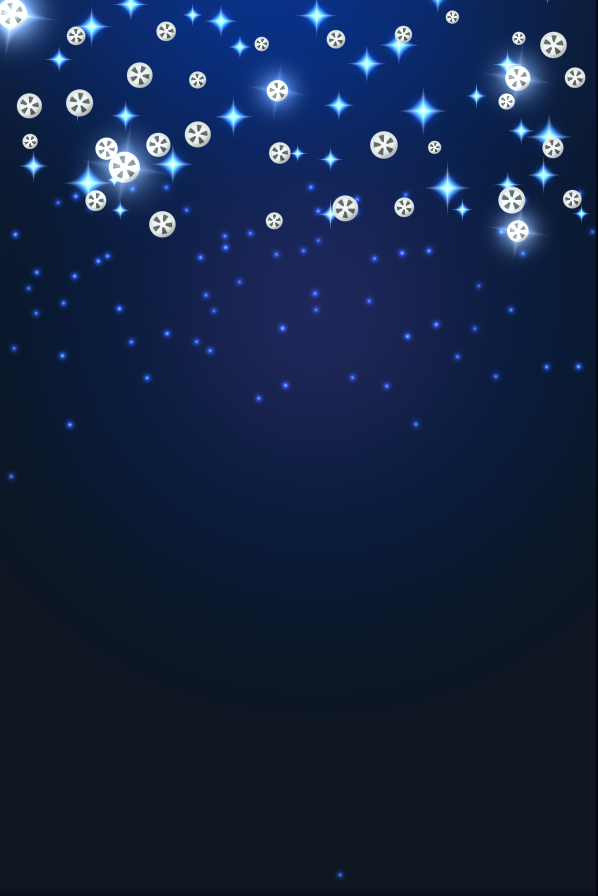
This background is drawn by a WebGL 1 fragment shader. Its source:

```glsl
precision highp float;
// Midnight-blue backdrop with a soft central glow, hung with round cut gems.
// Jittered grids scatter the gems, four-pointed sparkles and fine dust;
// a few large gems with halos are set on top. Canvas units: width 1, height 1.5.
uniform vec2 u_resolution;

float hash(vec2 p) {
  return fract(sin(dot(p, vec2(127.1, 311.7))) * 43758.545);
}

vec2 hash2(vec2 p) {
  return vec2(hash(p), hash(p + 37.3));
}

// Deep navy falling to slate, with violet and royal-blue glows
vec3 backdrop(vec2 p) {
  float d = length(p - vec2(0.53, 0.97));
  vec3 col = mix(vec3(0.05, 0.085, 0.13), vec3(0.025, 0.1, 0.215),
                 1.0 - smoothstep(0.28, 0.72, d));
  col = mix(col, vec3(0.12, 0.15, 0.345), exp(-d * d * 14.0));
  vec2 e = (p - vec2(0.43, 1.52)) * vec2(2.0, 3.8);
  return col + vec3(0.0, 0.1, 0.36) * exp(-dot(e, e));
}

// Concave four-pointed star with a blue halo
vec3 sparkle(vec2 q, float r) {
  vec2 a = sqrt(abs(q) / r);
  float rays = max(0.0, 1.0 - a.x - a.y);
  float halo = exp(-dot(q, q) / (r * r * 0.09));
  return vec3(0.75, 0.95, 1.1) * rays * 1.7 + vec3(0.03, 0.3, 0.75) * halo;
}

// Round brilliant: alternating facets, pale rim and bright table
vec3 gem(vec3 col, vec2 q, float r, float turn) {
  float d = length(q) / r;
  float edge = 0.75 / (r * u_resolution.x);
  float facet = cos(atan(q.y, q.x + 0.00001) * 5.0 + turn);
  float tone = mix(0.42, 0.96, smoothstep(-0.6, 0.3, facet));
  tone = mix(tone, 0.9, smoothstep(0.68, 0.8, d));
  tone = mix(0.98, tone, smoothstep(0.15, 0.32, d));
  tone -= 0.18 * smoothstep(0.2, 1.0, dot(q, vec2(0.6, -0.8)) / r);
  float cover = 1.0 - smoothstep(1.0 - edge, 1.0 + edge, d);
  return mix(col, vec3(0.97, 1.0, 1.0) * tone, cover);
}

// Large gem with a white halo and slightly tilted rays
vec3 brightGem(vec3 col, vec2 q, float r, float glow) {
  col += vec3(0.65, 0.78, 0.9) * glow * exp(-dot(q, q) / (r * r * 3.0));
  col = gem(col, q, r, 0.7);
  vec2 t = vec2(q.x - 0.15 * q.y, q.y + 0.15 * q.x);
  vec2 a = sqrt(abs(t) / (r * 3.6));
  return col + vec3(0.8, 0.9, 1.0) * glow * max(0.0, 1.0 - a.x - a.y);
}

void main() {
  vec2 p = gl_FragCoord.xy / u_resolution * vec2(1.0, 1.5);
  vec3 col = backdrop(p);

  // Dust and sparkles
  for (int j = -1; j <= 1; j++) {
    for (int i = -1; i <= 1; i++) {
      vec2 n = vec2(float(i), float(j));

      vec2 id = floor(p / 0.058) + n;
      vec2 at = (id + hash2(id + 5.0)) * 0.058;
      float chance = 0.8 * smoothstep(0.64, 1.1, at.y) * step(at.y, 1.19);
      chance *= 1.0 - 0.8 * abs(at.x - 0.5);
      vec2 q = p - at;
      float d2 = dot(q, q);
      float power = 0.5 + 0.5 * hash(id + 61.0);
      vec3 dust = vec3(0.12, 0.25, 0.75) * exp(-d2 * 25000.0)
                + vec3(0.3, 0.45, 0.5) * exp(-d2 * 160000.0);
      col += dust * power * step(hash(id + 17.0), chance);

      id = floor(p / 0.09) + n;
      at = (id + 0.1 + 0.8 * hash2(id + 83.0)) * 0.09;
      float size = mix(0.018, 0.055, pow(hash(id + 29.0), 1.6));
      float lit = step(hash(id + 47.0), 0.72) * step(1.13, at.y);
      col += sparkle(p - at, size) * lit;
    }
  }

  // Hanging gems
  for (int j = -1; j <= 1; j++) {
    for (int i = -1; i <= 1; i++) {
      vec2 id = floor(p * 10.0) + vec2(float(i), float(j));
      vec2 at = (id + 0.2 + 0.6 * hash2(id + 11.0)) * 0.1;
      float r = mix(0.011, 0.023, hash(id + 71.0));
      float chance = at.y > 1.2 ? 0.82 : 0.6;
      if (at.y > 1.12 && hash(id + 3.0) < chance) {
        col = gem(col, p - at, r, 6.28 * hash(id + 19.0));
      }
    }
  }

  // Brightest gems
  col = brightGem(col, p - vec2(0.02, 1.477), 0.025, 1.0);
  col = brightGem(col, p - vec2(0.208, 1.22), 0.026, 0.6);
  col = brightGem(col, p - vec2(0.866, 1.113), 0.018, 0.7);
  col = brightGem(col, p - vec2(0.866, 1.369), 0.021, 0.6);
  col = brightGem(col, p - vec2(0.464, 1.348), 0.018, 0.5);

  // Thin dark border at the right and bottom
  col *= 1.0 - 0.7 * smoothstep(0.995, 0.999, p.x);
  col *= mix(0.75, 1.0, smoothstep(0.0, 0.012, p.y));
  gl_FragColor = vec4(clamp(col, 0.0, 1.0), 1.0);
}
```
